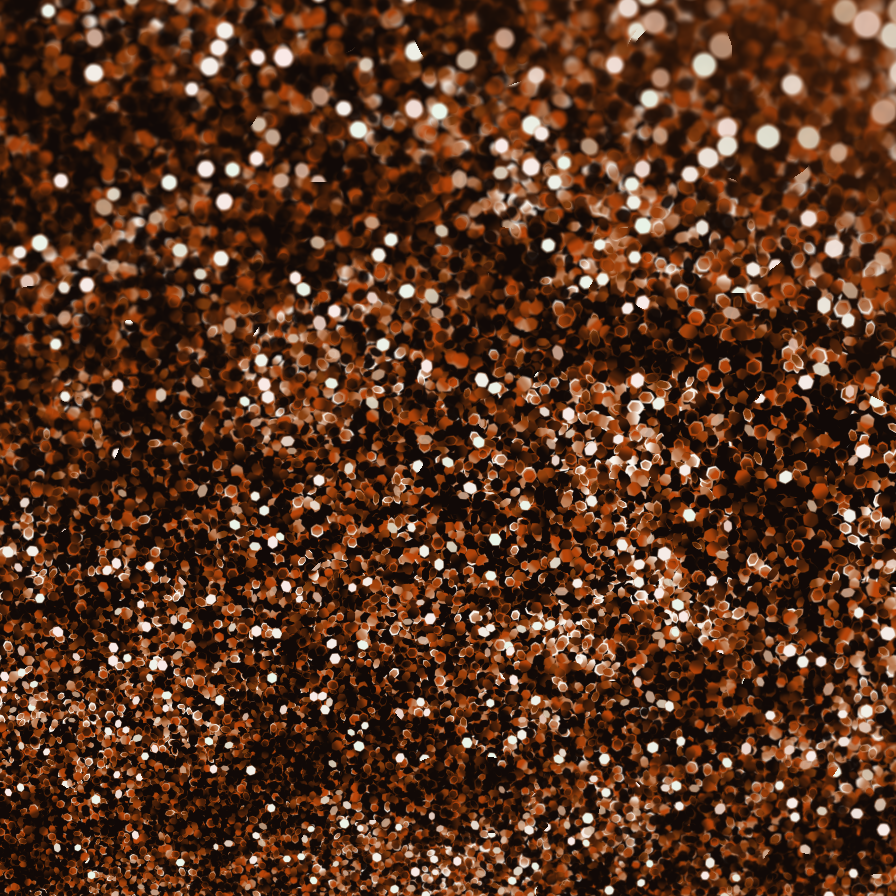
Reproduce this texture procedurally as a Shadertoy shader.

```glsl
#define FLAKE_DENSITY 94.0
#define SPARKLE_DENSITY 62.0
#define SPARKLE_SHARE 0.21
#define FLAKE_LAYERS 5
#define PATCH_CONTRAST 0.34
#define POLE vec2(0.1, -0.8)
#define DARK vec3(0.065, 0.036, 0.026)
#define BROWN vec3(0.29, 0.125, 0.035)
#define ORANGE vec3(0.60, 0.26, 0.045)
#define TAN vec3(0.74, 0.49, 0.33)
#define WHITE vec3(0.98, 0.96, 0.93)

vec3 hash3(vec3 p) {
    p = fract(p * vec3(0.1031, 0.1030, 0.0973));
    p += dot(p, p.yxz + 33.33);
    return fract((p.xxy + p.yxx) * p.zyx);
}

float gradientNoise(vec2 p) {
    vec2 cell = floor(p), f = fract(p);
    vec2 u = f * f * f * (f * (f * 6.0 - 15.0) + 10.0);
    float corner[4];
    for (int i = 0; i < 4; i++) {
        vec2 o = vec2(i & 1, i >> 1);
        float angle = 6.2832 * hash3(vec3(cell + o, 71.0)).x;
        corner[i] = dot(vec2(cos(angle), sin(angle)), f - o);
    }
    return mix(mix(corner[0], corner[1], u.x), mix(corner[2], corner[3], u.x), u.y);
}

vec2 rotate(vec2 p, float a) {
    float c = cos(a), s = sin(a);
    return vec2(c * p.x - s * p.y, s * p.x + c * p.y);
}

// Hexagon that rounds into a disc as blur grows
float flakeDistance(vec2 p, float blur) {
    vec2 a = abs(p);
    float hexagon = max(a.x * 0.866 + a.y * 0.5, a.y);
    return mix(hexagon, length(p), 0.25 + 0.75 * blur);
}

vec3 copperRamp(float t, float hue) {
    vec3 orange = ORANGE * mix(vec3(0.8, 0.9, 1.2), vec3(1.25, 1.05, 0.8), hue);
    vec3 c = mix(DARK, BROWN, smoothstep(0.34, 0.56, t));
    c = mix(c, orange, smoothstep(0.58, 0.78, t));
    c = mix(c, TAN, smoothstep(0.84, 0.95, t));
    return mix(c, WHITE, smoothstep(0.98, 1.2, t));
}

// One layer of tilted flakes, some with a bright rim
vec3 addFlakes(vec3 col, vec2 p, float seed, float blur, float light, float px) {
    vec2 base = floor(p);
    for (int y = -1; y <= 1; y++)
    for (int x = -1; x <= 1; x++) {
        vec2 cell = base + vec2(x, y);
        vec3 h = hash3(vec3(cell, seed));
        vec3 k = hash3(vec3(cell, seed + 19.0));
        vec2 q = rotate(p - cell - 0.1 - 0.8 * h.xy, 6.2832 * k.x);
        float radius = mix(0.36, 0.58, k.y);
        float squash = mix(mix(0.5, 1.0, k.z), 0.9, blur * 0.7);
        float d = flakeDistance(vec2(q.x, q.y / squash), blur);
        float edge = max(px, mix(0.07, 0.3, blur));
        float cover = 1.0 - smoothstep(radius - edge, radius + edge, d);
        float rim = step(0.62, fract(k.x * 7.3 + k.y)) * smoothstep(0.55, 0.95, d / radius);
        float tone = h.z + light + 0.14 * q.x / radius + 0.24 * rim * (1.0 - blur);
        col = mix(col, copperRamp(tone, k.z), cover * mix(1.0, 0.8, blur));
    }
    return col;
}

// Sparse bright reflections that swell out of focus
vec3 addSparkles(vec3 col, vec2 p, float blur, float haze, float share, float px) {
    vec2 base = floor(p);
    for (int y = -1; y <= 1; y++)
    for (int x = -1; x <= 1; x++) {
        vec2 cell = base + vec2(x, y);
        vec3 h = hash3(vec3(cell, 131.0));
        vec3 k = hash3(vec3(cell, 157.0));
        vec2 q = rotate(p - cell - 0.1 - 0.8 * h.xy, 6.2832 * k.x);
        q.y /= mix(mix(0.6, 1.0, k.y), 1.0, blur);
        float radius = mix(0.24, 0.36, k.z) + 0.05 * blur + 0.13 * haze;
        float edge = max(px, mix(0.06, 0.13, blur));
        float d = flakeDistance(q, blur);
        float lit = step(h.z, share);
        float cover = 1.0 - smoothstep(radius - edge, radius + edge, d);
        float power = mix(0.35, 1.0, smoothstep(0.0, 0.5, k.y)) * (1.0 - 0.25 * haze);
        vec3 tint = mix(vec3(1.0, 0.95, 0.97), vec3(0.93, 1.0, 0.98), k.x);
        vec3 glint = mix(TAN, WHITE * tint, cover * power);
        col += lit * power * TAN * 0.12 * exp(-5.0 * d * d / (radius * radius + 0.1));
        col = mix(col, glint, lit * cover * mix(0.75, 1.0, power));
    }
    return col;
}

void mainImage(out vec4 fragColor, in vec2 fragCoord) {
    vec2 uv = fragCoord / iResolution.y;

    // Log-polar map: grains stay round and grow away from the pole
    vec2 fromPole = uv - POLE;
    float reach = length(fromPole);
    vec2 grain = vec2(atan(fromPole.x, fromPole.y), log(reach)) + 2.0;
    float pixel = 0.8 / (reach * iResolution.y);

    // Tilted focal band, with the strongest blur in the upper right
    float depth = uv.y - 0.2 - 0.35 * uv.x;
    float haze = smoothstep(1.25, 1.8, uv.x * 0.8 + uv.y);
    float blur = 0.75 * smoothstep(0.0, 0.6, depth) + 0.45 * smoothstep(0.05, 0.5, -depth);
    blur = clamp(blur + 0.5 * haze, 0.0, 1.0);

    // Broad light and dark patches
    vec2 slope = vec2(uv.x, uv.y - 0.15 * uv.x);
    float mottle = gradientNoise(slope * vec2(4.0, 7.0)) + 0.7 * gradientNoise(slope * 15.0 + 9.0);
    float light = PATCH_CONTRAST * mottle + 0.08 * (uv.x - 0.5) + 0.12 * haze - 0.02;

    vec3 col = mix(DARK, BROWN, 0.8 * haze);
    for (int i = 0; i < FLAKE_LAYERS; i++) {
        float layer = float(i);
        vec2 p = rotate(grain, 0.4 * layer) * FLAKE_DENSITY + 37.0 * layer + 200.0;
        col = addFlakes(col, p, 5.0 + layer, blur, light, pixel * FLAKE_DENSITY);
    }
    col = mix(col, BROWN * 1.35, 0.4 * haze);

    float share = SPARKLE_SHARE * (1.0 + 1.1 * mottle + 0.3 * (uv.x - 0.5) + 0.4 * haze);
    vec2 p = rotate(grain, 0.7) * SPARKLE_DENSITY + 300.0;
    col = addSparkles(col, p, blur, haze, share, pixel * SPARKLE_DENSITY);

    fragColor = vec4(clamp(col, 0.0, 1.0), 1.0);
}
```
